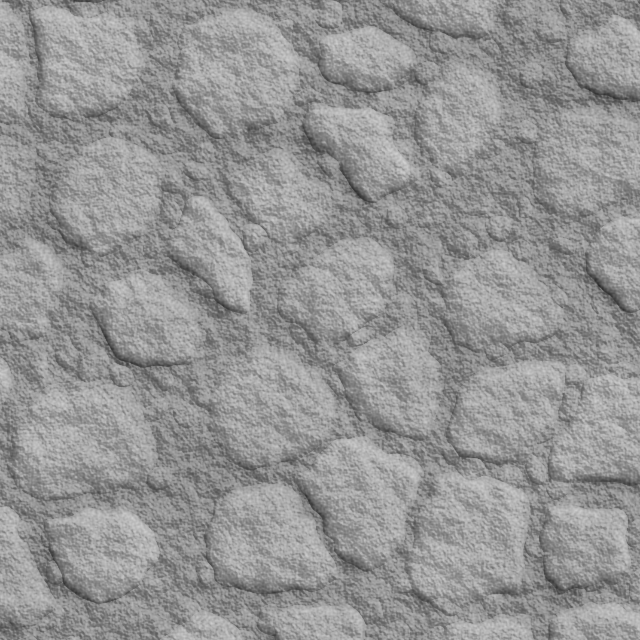
Give the GLSL for this texture, as a Shadertoy shader.

```glsl
// Grey rubble wall: irregular stones bedded in rough mortar with small pebbles.
// Rounded Voronoi cells give the stone heights, gradient noise roughens them,
// and slopes along one light direction plus short cast shadows give the tone.

#define STONE_SCALE 5.2
#define PEBBLE_SCALE 19.0
#define STONE_HEIGHT 0.026
#define PEBBLE_HEIGHT 0.009
#define ROUGHNESS 0.22
#define MORTAR_TONE 0.558
#define STONE_LIFT 0.088
#define LIT_GAIN 0.18
#define SHADE_GAIN 0.31
#define SHADOW_GAIN 0.17
#define GRAIN 0.10
#define LIGHT_DIR vec2(0.6, 0.8)

vec2 hash2(vec2 cell) {
    vec3 q = fract(cell.xyx * vec3(0.1031, 0.1030, 0.0973));
    q += dot(q, q.yzx + 33.33);
    return fract((q.xx + q.yz) * q.zy);
}

float cornerSlope(vec2 cell, vec2 offset) {
    float angle = 6.2832 * hash2(cell + 71.0).x;
    return dot(vec2(cos(angle), sin(angle)), offset);
}

float gradientNoise(vec2 p) {
    vec2 i = floor(p), f = fract(p);
    vec2 u = f * f * f * (f * (f * 6.0 - 15.0) + 10.0);
    vec2 e = vec2(1.0, 0.0);
    float low = mix(cornerSlope(i, f), cornerSlope(i + e, f - e), u.x);
    float high = mix(cornerSlope(i + e.yx, f - e.yx), cornerSlope(i + 1.0, f - 1.0), u.x);
    return mix(low, high, u.y);
}

vec2 cellCentre(vec2 cell) {
    return cell + 0.5 + 0.84 * (hash2(cell + 19.0) - 0.5);
}

// Height of one layer of rounded, randomly sized stones
float stoneLayer(vec2 p, float scale, float radius, float presence, float rim) {
    vec2 q = p * scale, base = floor(q);
    vec2 nearestCell = base, nearest = vec2(9.0);
    for (int y = -1; y <= 1; y++)
    for (int x = -1; x <= 1; x++) {
        vec2 cell = base + vec2(x, y);
        vec2 r = cellCentre(cell) - q;
        if (dot(r, r) < dot(nearest, nearest)) {
            nearest = r;
            nearestCell = cell;
        }
    }
    vec2 traits = hash2(nearestCell + 47.0);
    if (traits.x > presence) return 0.0;

    // Soft minimum of the distances to all cell borders and to a circle
    const float sharpness = 20.0;
    float sum = exp(-sharpness * (radius - length(nearest)));
    for (int y = -2; y <= 2; y++)
    for (int x = -2; x <= 2; x++) {
        vec2 cell = base + vec2(x, y);
        if (cell == nearestCell) continue;
        vec2 r = cellCentre(cell) - q;
        sum += exp(-sharpness * dot(0.5 * (nearest + r), normalize(r - nearest)));
    }
    float gap = mix(0.02, 0.11, traits.y);
    float inside = max(-log(sum) / sharpness - gap, 0.0) / scale;
    float stature = mix(0.4, 1.0, hash2(nearestCell + 83.0).x);
    return stature * (1.0 - exp(-inside / rim));
}

// Stones and pebbles with ragged outlines
float rockHeight(vec2 p) {
    vec2 warp = 0.020 * vec2(gradientNoise(p * 11.0), gradientNoise(p * 11.0 + 37.0));
    warp += 0.009 * vec2(gradientNoise(p * 34.0), gradientNoise(p * 34.0 + 53.0));
    vec2 q = p + warp + 3.0;
    float stones = STONE_HEIGHT * stoneLayer(q, STONE_SCALE, 0.64, 1.0, 0.014);
    float pebbles = PEBBLE_HEIGHT * stoneLayer(q + 5.3, PEBBLE_SCALE, 0.46, 0.6, 0.006);
    return max(stones, pebbles);
}

// Chipped ledges and grit, a little steeper in the finer octaves
float surfaceRelief(vec2 p) {
    float h = 0.011 * abs(gradientNoise(p * 13.0 + 8.0));
    float frequency = 17.0, steepness = 0.7 * ROUGHNESS;
    mat2 turn = mat2(0.8, 0.6, -0.6, 0.8);
    for (int i = 0; i < 5; i++) {
        p = turn * p + 1.7;
        h += steepness / frequency * gradientNoise(p * frequency);
        frequency *= 1.93;
        steepness *= 1.22;
    }
    return h;
}

void mainImage(out vec4 fragColor, in vec2 fragCoord) {
    vec2 p = fragCoord / iResolution.y;
    const float stepSize = 0.002;
    vec2 ahead = p + LIGHT_DIR * stepSize;

    // Slope facing the light
    float rock = rockHeight(p);
    float top = smoothstep(0.0, 0.013, rock);
    float rockSlope = (rock - rockHeight(ahead)) / stepSize;
    float gritSlope = (surfaceRelief(p) - surfaceRelief(ahead)) / stepSize;
    float slope = rockSlope + gritSlope * mix(1.25, 1.0, top);
    float relief = slope / (1.0 + abs(slope));

    // Near and far shadows cast by higher rock toward the light
    float nearRise = rockHeight(p + LIGHT_DIR * 0.010) - rock;
    float farRise = rockHeight(p + LIGHT_DIR * 0.024) - rock;
    float shadow = clamp((nearRise - 0.002) / 0.018, 0.0, 1.0);
    shadow = 0.6 * shadow + 0.4 * clamp((farRise - 0.004) / 0.020, 0.0, 1.0);

    float tone = MORTAR_TONE + STONE_LIFT * top;
    tone += relief * (relief > 0.0 ? LIT_GAIN : SHADE_GAIN);
    tone -= SHADOW_GAIN * shadow;
    tone += 0.05 * gradientNoise(p * 6.0 + 21.0) + GRAIN * gradientNoise(p * 210.0);
    fragColor = vec4(vec3(clamp(tone, 0.0, 1.0)), 1.0);
}
```
